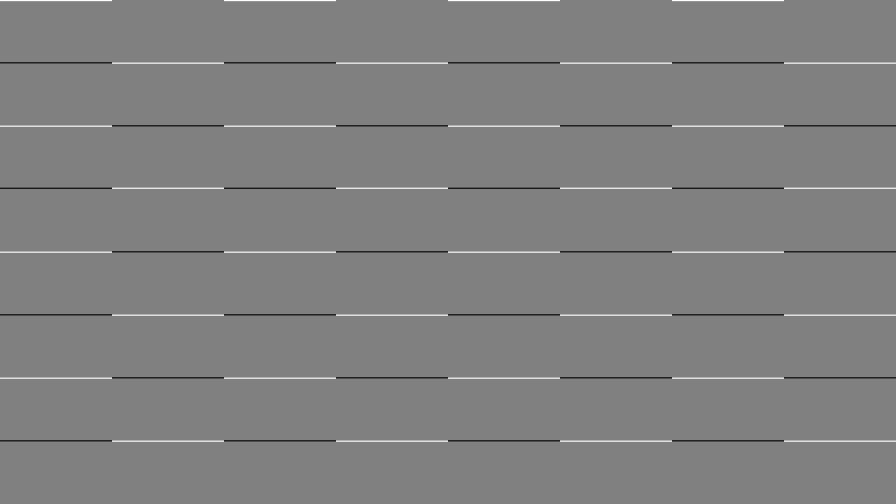
Write a Shadertoy shader that draws this texture map.

```glsl
const float PI = 3.14159;

// Share of a pixel of the given size covered by a band around zero.
float bandCoverage(float d, float width, float pixel) {
    float top = min(d + 0.5 * pixel, 0.5 * width);
    float bottom = max(d - 0.5 * pixel, -0.5 * width);
    return max(top - bottom, 0.0) / pixel;
}

// Square wave over unit columns, +1 on even and -1 on odd, with smooth steps.
float alternate(float u, float pixel) {
    return clamp(sin(PI * u) / (0.5 * PI * pixel), -1.0, 1.0);
}

void mainImage(out vec4 fragColor, in vec2 fragCoord) {
    vec2 uv = fragCoord / iResolution.xy;
    float depth = 1.0 - uv.y;
    float seam = round(depth * 8.0);

    // Light and dark dashes swap places from seam to seam.
    float tone = alternate(uv.x * 8.0, 8.0 / iResolution.x) * cos(PI * seam);

    // Lit edges sit slightly below the seam, shaded edges slightly above.
    float center = seam / 8.0 + 0.00035 * tone;
    if (seam == 3.0) center = seam / 8.0 - 0.0015;

    // The top border has only lit dashes; the bottom border is plain.
    if (seam == 0.0) {
        center = 0.5 / 432.0;
        tone = max(tone, 0.0);
    }
    if (seam == 8.0) tone = 0.0;

    float line = bandCoverage(depth - center, 1.0 / 432.0, 1.0 / iResolution.y);
    fragColor = vec4(vec3(0.502 + 0.49 * tone * line), 1.0);
}
```
